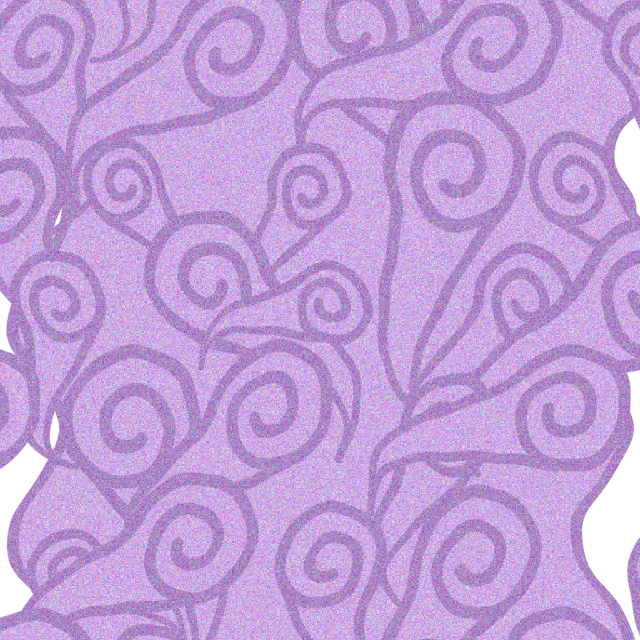
Give the GLSL for this pattern, as a Shadertoy shader.

```glsl
const vec3 FILL = vec3(0.803, 0.666, 0.898);
const vec3 INK = vec3(0.672, 0.525, 0.776);
const vec3 PAPER = vec3(1.0);
const vec3 GRAIN_AMOUNT = vec3(0.14, 0.18, 0.12);
const float GRAIN_CELLS = 512.0;

const int ROWS = 8;
const int COLUMNS = 5;
const vec2 SPACING = vec2(0.225, 0.2);
const float JITTER = 0.09;
const vec2 RADIUS_RANGE = vec2(0.054, 0.103);
const float TILT = 1.7;
const float HEAD_STRETCH = 1.15;

const float TAIL_LENGTH = 3.2;
const float TAIL_BEND = 0.9;
const float BEND_RATE = 1.3;
const float SPIRAL_DECAY = 0.15;
const float SPIRAL_END = 8.9;
const float LINE_HALF_WIDTH = 0.0092;

const float PI = 3.14159265;
const float TAU = 6.2831853;

vec3 hash3(vec2 p) {
    vec3 q = fract(p.xyx * vec3(0.1031, 0.1030, 0.0973));
    q += dot(q, q.yxz + 33.33);
    return fract((q.xxy + q.yzz) * q.zyx);
}

mat2 rotation(float angle) {
    float c = cos(angle), s = sin(angle);
    return mat2(c, s, -s, c);
}

// Signed distance to a round head with a bent tail that narrows to a tip
float commaShape(vec2 p) {
    if (p.y > 0.0) return length(p) - 1.0;
    float along = -p.y;
    float reach = min(along, TAIL_LENGTH);
    float x = p.x + TAIL_BEND * (1.0 - cos(BEND_RATE * reach));
    float phase = PI * reach / TAIL_LENGTH;
    float width = 0.5 + 0.5 * cos(phase);
    if (along > TAIL_LENGTH) return length(vec2(x, along - TAIL_LENGTH));
    float bendSlope = TAIL_BEND * BEND_RATE * sin(BEND_RATE * reach);
    float widthSlope = 0.5 * PI / TAIL_LENGTH * sin(phase);
    float slope = sign(x) * bendSlope + widthSlope;
    return (abs(x) - width) / sqrt(1.0 + slope * slope);
}

// Distance to a spiral that leaves the rim of the head and winds inward
float spiralCurl(vec2 p) {
    float radius = length(p);
    float angle = mod(-atan(p.y, p.x), TAU);
    vec2 tip = exp(-SPIRAL_DECAY * SPIRAL_END) * vec2(cos(SPIRAL_END), -sin(SPIRAL_END));
    float d = length(p - tip);
    for (int turn = 0; turn < 2; turn++) {
        float t = angle + TAU * float(turn);
        if (t <= SPIRAL_END) d = min(d, abs(radius - exp(-SPIRAL_DECAY * t)));
    }
    return d;
}

// Signed distance to the backdrop with its wavy left and right edges
float backdrop(vec2 p) {
    float side = sign(p.x - 0.5);
    float halfWidth = 0.44 + 0.045 * sin(19.0 * p.y + 1.5 * side);
    halfWidth += 0.3 * smoothstep(0.72, 1.0, p.y);
    return abs(p.x - 0.5) - halfWidth;
}

void mainImage(out vec4 fragColor, in vec2 fragCoord) {
    vec2 uv = fragCoord / iResolution.y;
    float soft = 0.9 / iResolution.y;

    // Slight unevenness of the drawn line
    vec2 p = uv + 0.005 * sin(uv.yx * vec2(23.0, 19.0) + vec2(0.4, 2.1));
    p += 0.0015 * sin(uv.yx * vec2(71.0, 83.0));

    float edge = backdrop(p);
    float body = smoothstep(soft, -soft, edge);
    float ink = smoothstep(soft, -soft, abs(edge) - LINE_HALF_WIDTH);
    body = max(body, ink);

    // Overlapping curls, lower rows in front
    for (int row = 0; row < ROWS; row++) {
        for (int column = 0; column < COLUMNS; column++) {
            vec2 cell = vec2(column, row);
            vec3 place = hash3(cell + 17.0);
            vec3 form = hash3(cell * 3.0 + 71.0);

            float stagger = mod(cell.y, 2.0) * 0.5 - 0.25;
            vec2 center = vec2(0.5 + SPACING.x * (cell.x - 2.0 + stagger),
                               1.12 - SPACING.y * cell.y);
            center += JITTER * (place.xy - 0.5);
            float size = mix(RADIUS_RANGE.x, RADIUS_RANGE.y, form.x);

            vec2 q = rotation(TILT * (place.z - 0.5)) * (p - center) / size;
            if (dot(q, q) > 25.0) continue;
            q.x *= form.y < 0.5 ? -1.0 : 1.0;
            q.y /= HEAD_STRETCH;

            float shape = commaShape(q);
            float stroke = min(abs(shape), spiralCurl(q)) * size;
            float taper = mix(1.0, 0.6, smoothstep(0.0, TAIL_LENGTH, -q.y));
            float halfWidth = LINE_HALF_WIDTH * mix(0.75, 1.05, form.x) * taper;

            float inside = smoothstep(soft, -soft, shape * size);
            float line = smoothstep(soft, -soft, stroke - halfWidth);
            ink = max(ink * (1.0 - inside), line);
            body = max(body, max(inside, line));
        }
    }

    // Fine coloured grain on the painted area only
    vec2 speck = floor(uv * GRAIN_CELLS);
    vec3 grain = hash3(speck + 3.0) + hash3(speck.yx + 911.0) - 1.0;
    vec3 paint = mix(FILL, INK, ink) + GRAIN_AMOUNT * grain;
    fragColor = vec4(clamp(mix(PAPER, paint, body), 0.0, 1.0), 1.0);
}
```
